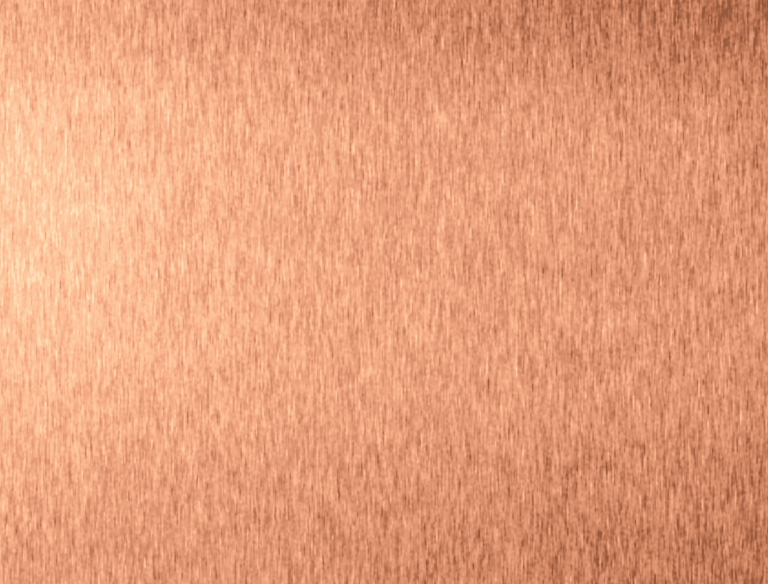
A Shadertoy shader for this texture:

```glsl
// Brushed copper sheet: a soft glow from the left edge lights a plate that is
// covered in fine vertical grain. Layers of stretched noise and cellular
// scratches shift a tone value, which a copper colour ramp turns into colour.

const int TONES = 8;
const vec3 COPPER[TONES] = vec3[TONES](
    vec3(0.60, 0.35, 0.24), vec3(0.73, 0.45, 0.32),
    vec3(0.83, 0.54, 0.40), vec3(0.90, 0.61, 0.47),
    vec3(0.96, 0.68, 0.53), vec3(0.99, 0.75, 0.59),
    vec3(0.99, 0.80, 0.64), vec3(1.00, 0.88, 0.73));

float hash(vec2 p) {
    vec3 q = fract(p.xyx * vec3(0.1031, 0.1030, 0.0973));
    q += dot(q, q.yzx + 33.33);
    return fract((q.x + q.y) * q.z);
}

// Smooth random value along one column, each column shifted on its own
float columnNoise(float column, float y, float seed) {
    float t = y + 17.0 * hash(vec2(column, seed));
    float row = floor(t);
    float f = smoothstep(0.0, 1.0, t - row);
    float below = hash(vec2(column + seed * 7.0, row));
    float above = hash(vec2(column + seed * 7.0, row + 1.0));
    return mix(below, above, f);
}

// Stretched grain in -0.5 .. 0.5; cells holds columns and rows per height
float grain(vec2 p, vec2 cells, float seed) {
    vec2 q = p * cells;
    float column = floor(q.x);
    float f = smoothstep(0.0, 1.0, q.x - column);
    return mix(columnNoise(column, q.y, seed),
               columnNoise(column + 1.0, q.y, seed), f) - 0.5;
}

// Cellular scratches: one thin line per chosen cell, tapered at both ends
float scratches(vec2 p, vec2 cells, float share, float seed) {
    vec2 q = p * cells;
    q.y += 9.0 * hash(vec2(floor(q.x), seed));
    vec2 id = floor(q) + seed * 13.0;
    vec2 centre = vec2(mix(0.3, 0.7, hash(id + 3.1)), 0.5);
    vec2 away = abs(fract(q) - centre);
    float halfLength = mix(0.2, 0.48, hash(id + 8.7));
    float line = smoothstep(0.3, 0.0, away.x);
    float taper = smoothstep(halfLength, halfLength * 0.4, away.y);
    return line * taper * step(hash(id), share);
}

// Broad lighting as a tone, for uv in 0 .. 1
float lighting(vec2 uv) {
    vec2 g = (uv - vec2(0.0, 0.66)) / vec2(0.24, 0.32);
    float glow = exp(-dot(g, g));
    float bottomShade = smoothstep(0.42, 0.0, uv.y);
    float topShade = smoothstep(0.74, 1.02, uv.y) * mix(0.8, 1.3, uv.x);
    return 3.55 - 2.1 * uv.x + 1.35 * glow
         - 1.35 * bottomShade - 1.3 * topShade;
}

// Blend through the ramp; tone 0 is the second darkest copper
vec3 copperColour(float tone) {
    vec3 colour = COPPER[0];
    for (int i = 1; i < TONES; i++) {
        colour = mix(colour, COPPER[i], clamp(tone + 2.0 - float(i), 0.0, 1.0));
    }
    return colour;
}

void mainImage(out vec4 fragColor, in vec2 fragCoord) {
    vec2 uv = fragCoord / iResolution.xy;
    vec2 p = fragCoord / iResolution.y;

    float tone = lighting(uv);

    // Brushed grain: thin streaks, short flecks and a nearly round speckle
    tone += 1.9 * grain(p, vec2(320.0, 46.0), 1.0);
    tone += 1.3 * grain(p, vec2(250.0, 28.0), 2.0);
    tone += 1.2 * grain(p, vec2(330.0, 110.0), 3.0);
    tone += 1.2 * grain(p, vec2(230.0, 210.0), 4.0);

    // Bright glints and dark cuts
    tone += 1.4 * scratches(p, vec2(110.0, 26.0), 0.22, 5.0);
    tone -= 1.2 * scratches(p, vec2(120.0, 30.0), 0.22, 6.0);

    fragColor = vec4(copperColour(tone), 1.0);
}
```
